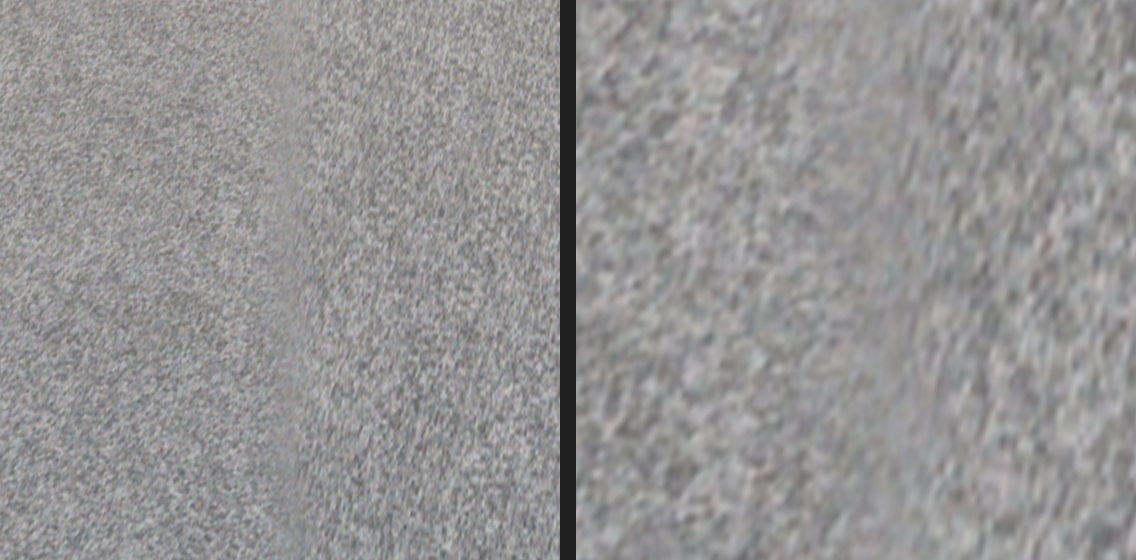
Left: the whole. Right: its middle third, enlarged.
A Shadertoy shader for this texture:

```glsl
// Grey brushed carpet: fine slanted fibres with a smooth seam down the middle.

float hash(vec2 p) {
    return fract(sin(dot(p, vec2(127.1, 311.7))) * 43758.5453);
}

// Smooth value noise centred on zero
float noise(vec2 p) {
    vec2 cell = floor(p);
    vec2 f = fract(p);
    f = f * f * (3.0 - 2.0 * f);
    float low = mix(hash(cell), hash(cell + vec2(1, 0)), f.x);
    float high = mix(hash(cell + vec2(0, 1)), hash(cell + vec2(1, 1)), f.x);
    return mix(low, high, f.y) - 0.5;
}

// Noise stretched along a direction tilted clockwise from vertical
float fibres(vec2 p, float tilt, vec2 density) {
    float c = cos(tilt), s = sin(tilt);
    vec2 q = vec2(c * p.x - s * p.y, s * p.x + c * p.y);
    return noise(q * density + 40.0);
}

void mainImage(out vec4 fragColor, in vec2 fragCoord) {
    vec2 uv = fragCoord / iResolution.xy;

    // Grain gets finer toward the far (upper) edge
    vec2 ground = vec2((uv.x - 0.5) * (1.0 + 0.22 * uv.y),
                       uv.y * (1.0 + 0.18 * uv.y));

    // Left pile leans diagonally and is short, right pile is long and upright
    float leftPile = 0.62 * fibres(ground, 0.65, vec2(165.0, 105.0))
                   + 0.45 * fibres(ground + 3.1, 0.25, vec2(215.0, 150.0));
    float rightPile = 0.65 * fibres(ground + 1.7, 0.30, vec2(175.0, 72.0))
                    + 0.45 * fibres(ground + 5.3, 0.15, vec2(220.0, 120.0));
    float seam = uv.x - 0.51 + 0.025 * noise(vec2(3.0, uv.y * 9.0));
    float grain = mix(leftPile, rightPile, smoothstep(-0.04, 0.04, seam));

    // Contrast fades at the seam and slightly with distance
    float contrast = mix(0.33, 0.26, uv.y) * (1.0 + 0.12 * smoothstep(0.0, 0.2, seam));
    contrast *= 1.0 - 0.4 * exp(-seam * seam / 0.0012);

    // Broad worn patches
    float patches = 0.030 * noise(uv * vec2(9.0, 7.0) + 11.0)
                  + 0.035 * noise(uv * vec2(26.0, 20.0) + 5.0);

    // Cool near edge, warm far edge, faint colour specks
    vec3 carpet = mix(vec3(0.565, 0.567, 0.575), vec3(0.616, 0.601, 0.596), uv.y);
    float warmth = fibres(ground + 8.0, 0.4, vec2(120.0, 80.0));
    float green = fibres(ground + 9.0, 0.4, vec2(110.0, 75.0));
    vec3 specks = 0.030 * warmth * vec3(1.0, 0.0, -1.0)
                + 0.022 * green * vec3(-0.5, 1.0, -0.5);

    fragColor = vec4(carpet + grain * contrast + patches + specks, 1.0);
}
```
